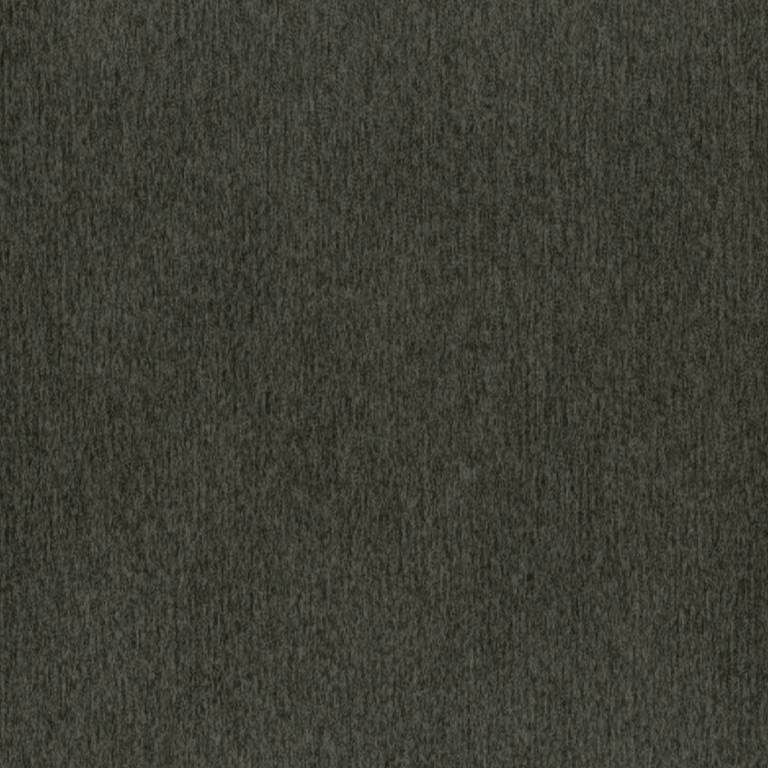
Reproduce this texture procedurally as a Shadertoy shader.

```glsl
const vec3 BASE_COLOR = vec3(0.241, 0.240, 0.202);
const vec3 WARM_SHIFT = vec3(0.022, 0.000, -0.009);

// Cells across and along the canvas
const vec2 GRAIN_CELLS  = vec2(470.0, 330.0);
const vec2 FIBRE_CELLS  = vec2(390.0, 112.0);
const vec2 STREAK_CELLS = vec2(290.0, 20.0);
const vec2 TINT_CELLS   = vec2(270.0, 56.0);
const vec2 PATCH_CELLS  = vec2(7.0, 5.0);

const float GRAIN_CONTRAST  = 0.132;
const float FIBRE_CONTRAST  = 0.122;
const float STREAK_CONTRAST = 0.052;
const float PATCH_CONTRAST  = 0.020;
const float BAND_LIFT       = 0.025;
const float SIDE_SHADE      = 0.016;
const float MEANDER         = 0.0006;

float hash(vec2 p) {
    return fract(sin(dot(p, vec2(127.1, 311.7))) * 43758.5453);
}

// One thread: smooth noise along y, shifted so that thread ends do not line up
float thread(float column, float y, float seed) {
    y += 7.0 * hash(vec2(column, seed + 0.5));
    float cell = floor(y);
    float blend = smoothstep(0.0, 1.0, y - cell);
    vec2 key = vec2(column + 17.3 * seed, cell);
    return mix(hash(key), hash(key + vec2(0.0, 1.0)), blend);
}

// Neighbouring threads blended across x, centred on zero
float threads(vec2 p, float seed) {
    float column = floor(p.x);
    float blend = smoothstep(0.0, 1.0, p.x - column);
    return mix(thread(column, p.y, seed), thread(column + 1.0, p.y, seed), blend) - 0.5;
}

// Soft cloudy noise, centred on zero
float patches(vec2 p, float seed) {
    vec2 cell = floor(p);
    vec2 blend = smoothstep(0.0, 1.0, p - cell);
    vec2 key = cell + 31.7 * seed;
    float low  = mix(hash(key), hash(key + vec2(1.0, 0.0)), blend.x);
    float high = mix(hash(key + vec2(0.0, 1.0)), hash(key + vec2(1.0)), blend.x);
    return mix(low, high, blend.y) - 0.5;
}

void mainImage(out vec4 fragColor, in vec2 fragCoord) {
    vec2 uv = fragCoord / iResolution.xy;

    // Threads sway slightly instead of running dead straight
    vec2 swayed = uv;
    swayed.x += MEANDER * patches(uv * vec2(60.0, 45.0), 1.0);

    // Woven relief, from fine grain to long streaks
    float relief = GRAIN_CONTRAST * threads(swayed * GRAIN_CELLS, 2.0)
                 + FIBRE_CONTRAST * threads(swayed * FIBRE_CELLS, 3.0)
                 + STREAK_CONTRAST * threads(swayed * STREAK_CELLS, 4.0);

    // Broad light: paler top and bottom, darker sides, faint patches
    float fromMiddle = 2.0 * uv.y - 1.0;
    float fromCentre = abs(2.0 * uv.x - 1.0);
    float light = BAND_LIFT * (fromMiddle * fromMiddle - 0.3)
                - SIDE_SHADE * smoothstep(0.75, 1.0, fromCentre)
                + PATCH_CONTRAST * patches(uv * PATCH_CELLS, 5.0);

    // Brownish and greenish threads and areas
    float warmth = 0.8 * threads(swayed * TINT_CELLS, 6.0)
                 + 0.25 * patches(uv * PATCH_CELLS, 7.0)
                 - 0.15 * (fromMiddle * fromMiddle - 0.3);

    vec3 color = BASE_COLOR + relief + light + WARM_SHIFT * warmth;
    fragColor = vec4(clamp(color, 0.0, 1.0), 1.0);
}
```
